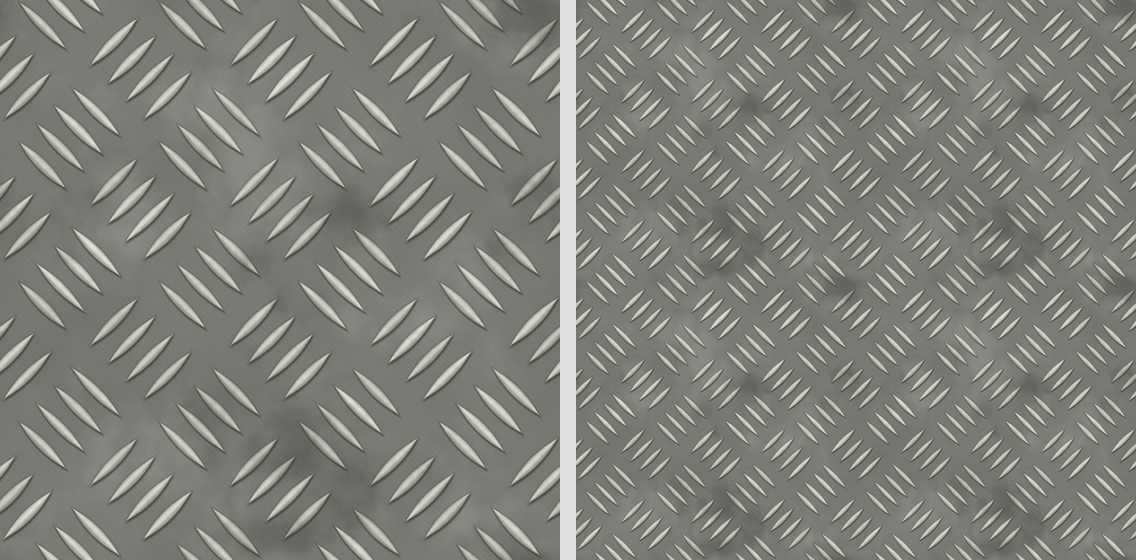
Left: one tile. Right: repeated 2 by 2.
This texture is drawn by a Shadertoy shader. Its source:

```glsl
// Worn steel tread plate: groups of four raised lens-shaped bars, alternating in diagonal direction.
#define REPEATS 4.0        // pattern cells across and down
#define BAR_STEP 0.180     // spacing of bars in a group, in cells
#define BAR_LENGTH 0.238   // half length of a bar, in cells
#define BAR_WIDTH 0.036    // half width of a bar, in cells
#define SHADOW_SHIFT vec2(0.005, -0.015)
#define GRAIN_FREQ 96.0    // diagonal brushing lines per canvas
#define GRAIN_DEPTH 0.010
#define STEEL vec3(0.465, 0.473, 0.450)
#define SHADOW vec3(0.25, 0.25, 0.225)
#define BAR_DARK vec3(0.60, 0.60, 0.56)
#define BAR_LIGHT vec3(0.83, 0.83, 0.795)

const float TAU = 6.2831853;

float hash(vec2 p) {
    vec3 h = fract(p.xyx * 0.1031);
    h += dot(h, h.yzx + 33.33);
    return fract((h.x + h.y) * h.z);
}

// Value noise that wraps over the unit canvas
float wrapNoise(vec2 uv, float period) {
    vec2 p = uv * period, cell = floor(p), f = fract(p);
    f = f * f * (3.0 - 2.0 * f);
    vec2 a = mod(cell, period), b = mod(cell + 1.0, period);
    float seed = period * 1.7;
    return mix(mix(hash(a + seed), hash(vec2(b.x, a.y) + seed), f.x),
               mix(hash(vec2(a.x, b.y) + seed), hash(b + seed), f.x), f.y);
}

float clouds(vec2 uv, float period) {
    float sum = 0.0, weight = 0.5;
    for (int i = 0; i < 5; i++) {
        sum += weight * wrapNoise(uv, period);
        period *= 2.0;
        weight *= 0.55;
    }
    return sum / 1.055;
}

// Nearest bar of a group: x = distance, y = position across (-1 upper, 1 lower edge), z = seed
vec3 groupBar(vec2 p, vec2 centre, vec2 along) {
    vec2 id = floor(p - centre + 0.5);
    vec2 local = p - centre - id;
    vec2 q = vec2(dot(local, along), dot(local, vec2(along.y, -along.x)));
    float index = clamp(floor(q.y / BAR_STEP), -2.0, 1.0) + 0.5;
    float seed = hash(mod(id, REPEATS) * 7.0 + vec2(index * 3.0 + 20.0, along.y * 5.0 + 9.0));
    float across = q.y - index * BAR_STEP;
    float t = q.x / (BAR_LENGTH * mix(0.97, 1.03, seed));
    float halfWidth = BAR_WIDTH * mix(0.93, 1.05, fract(seed * 17.0)) * (1.0 - t * t);
    return vec3(abs(across) - halfWidth, across / max(halfWidth, 0.004), seed);
}

// Nearest bar of both directions
vec3 treadBar(vec2 p) {
    vec3 rising = groupBar(p, vec2(0.005, 0.510), vec2(0.70711, 0.70711));
    vec3 falling = groupBar(p, vec2(0.495, 0.010), vec2(0.70711, -0.70711));
    return rising.x < falling.x ? rising : falling;
}

void mainImage(out vec4 fragColor, in vec2 fragCoord) {
    vec2 uv = fragCoord / iResolution.xy;
    vec2 p = uv * REPEATS;
    float pixel = REPEATS / min(iResolution.x, iResolution.y);

    // Mottled plate with pale scuffs, dark smudges and fine diagonal brushing
    float mottle = clouds(uv, 7.0);
    float scuff = smoothstep(0.52, 0.80, clouds(uv + 0.37, 5.0));
    float smudge = smoothstep(0.56, 0.82, clouds(uv + 0.71, 6.0));
    float grain = sin(TAU * GRAIN_FREQ * (uv.x + uv.y)) * wrapNoise(uv, 64.0)
                + 0.6 * (wrapNoise(uv, 200.0) - 0.5);
    vec3 color = STEEL + 0.07 * (mottle - 0.5) + 0.075 * scuff - 0.08 * smudge;
    color += GRAIN_DEPTH * grain;

    // Soft shadow below each bar and a thin dark outline
    vec3 bar = treadBar(p);
    float shadowDist = treadBar(p - SHADOW_SHIFT).x;
    color = mix(color, SHADOW, 0.75 * (1.0 - smoothstep(-0.010, 0.012, shadowDist)));
    color = mix(color, SHADOW, 0.28 * (1.0 - smoothstep(0.0, 0.014, bar.x)));

    // Bar: bright ridge, darker flanks, worn unevenly
    float ridge = smoothstep(0.0, 0.95, 1.0 - abs(bar.y + 0.2));
    vec3 metal = mix(BAR_DARK, BAR_LIGHT, ridge);
    metal *= mix(0.95, 1.03, bar.z) + 0.14 * (mottle - 0.5) - 0.20 * smudge;
    metal += 0.05 * (wrapNoise(uv, 128.0) - 0.5);
    color = mix(color, metal, 1.0 - smoothstep(-pixel, 0.5 * pixel, bar.x));

    fragColor = vec4(color, 1.0);
}
```
